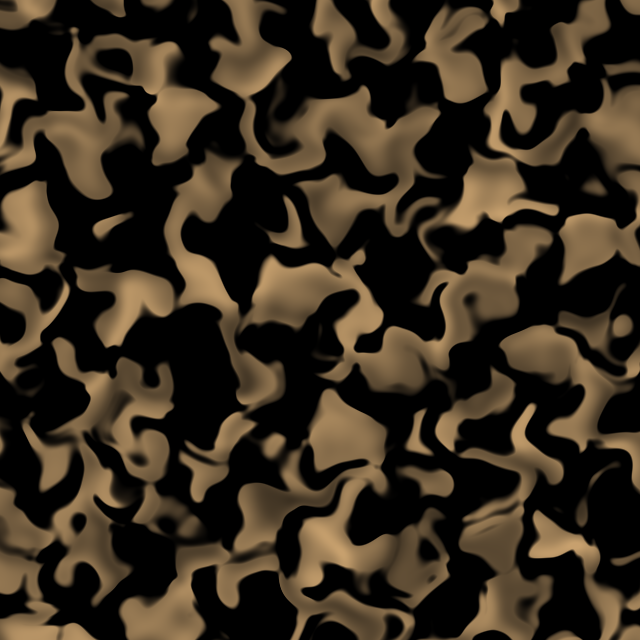
A three.js fragment shader for this texture:

```glsl
varying vec2 vUv;

#define SCALE 12.0
#define WARP 1.0
#define DETAIL 0.42
#define EDGE_START -0.05
#define EDGE_END 0.13
#define SHADE_MEAN 0.50
#define SHADE_RANGE 0.50
#define TAN_COLOR vec3(1.0, 0.806, 0.553)

vec2 hash22(vec2 cell) {
  vec3 h = fract(cell.xyx * vec3(0.1031, 0.1030, 0.0973));
  h += dot(h, h.yzx + 33.33);
  return fract((h.xx + h.yz) * h.zy);
}

// Dot product of a corner's random direction and the offset from it
float cornerSlope(vec2 cell, vec2 offset) {
  return dot(normalize(hash22(cell) * 2.0 - 0.999), offset);
}

float gradientNoise(vec2 p) {
  vec2 cell = floor(p);
  vec2 f = p - cell;
  vec2 blend = f * f * f * (f * (f * 6.0 - 15.0) + 10.0);
  vec2 right = vec2(1.0, 0.0);
  vec2 up = vec2(0.0, 1.0);
  float low = mix(cornerSlope(cell, f),
                  cornerSlope(cell + right, f - right), blend.x);
  float high = mix(cornerSlope(cell + up, f - up),
                   cornerSlope(cell + 1.0, f - 1.0), blend.x);
  return mix(low, high, blend.y);
}

// Two octaves give blobs, necks and small holes
float blobField(vec2 p) {
  float coarse = gradientNoise(p);
  float fine = gradientNoise(p * 2.0 + vec2(37.3, 71.6));
  return 1.2 * (coarse + DETAIL * fine);
}

void main() {
  vec2 p = vUv * SCALE + 5.0;

  // Bend the domain so that blobs stretch into filaments
  vec2 bend = vec2(gradientNoise(p * 1.1 + vec2(19.4, 53.7)),
                   gradientNoise(p * 1.1 + vec2(83.2, 11.8)));
  vec2 warped = p + WARP * bend;

  // Soft-edged islands over black
  float mask = smoothstep(EDGE_START, EDGE_END, blobField(warped));

  // Uneven brightness inside the islands
  float shade = SHADE_MEAN
    + SHADE_RANGE * gradientNoise(warped * 0.95 + vec2(140.7, 97.1));

  gl_FragColor = vec4(TAN_COLOR * mask * clamp(shade, 0.12, 0.78), 1.0);
}
```
